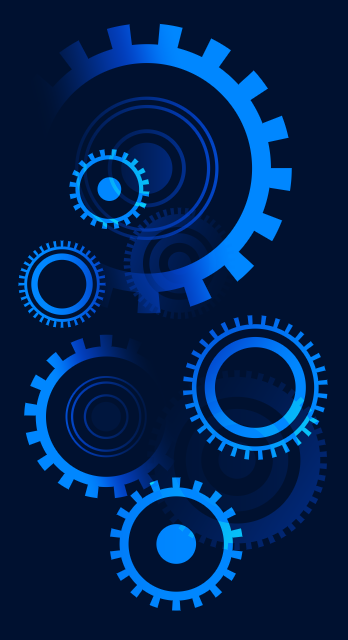
A WebGL 1 fragment shader for this background:

```glsl
precision highp float;
// Translucent blue gears overlapping on a midnight navy background.

uniform vec2 u_resolution;

const float TAU = 6.2831853;

// Soft-edged coverage: 1 where the signed distance is negative.
float cover(float dist) {
  return clamp(0.5 - dist * u_resolution.y, 0.0, 1.0);
}

float disc(vec2 q, float radius) {
  return cover(length(q) - radius);
}

float ring(vec2 q, float inner, float outer) {
  float r = length(q);
  return cover(max(inner - r, r - outer));
}

// Toothed ring; teeth flare outward, phase is in tooth pitches clockwise from the top.
float gear(vec2 q, float inner, float root, float tip, float teeth, float duty, float phase) {
  float r = length(q);
  float turn = atan(q.x, q.y) / TAU * teeth - phase;
  float side = (abs(fract(turn + 0.5) - 0.5) - 0.5 * duty) * TAU * r / teeth;
  float tooth = max(side, max(inner - r, r - tip));
  float body = max(inner - r, r - root);
  return cover(min(tooth, body));
}

// Lays blue light over a colour; bright shapes turn cyan where they cross lit ones.
vec3 paint(vec3 under, float mask, float glow) {
  vec3 ink = mix(vec3(0.01, 0.28, 0.86), vec3(0.0, 0.53, 1.0), smoothstep(0.6, 0.95, glow));
  float overlap = clamp(4.0 * (under.b - 0.21), 0.0, 1.0) * smoothstep(0.65, 0.9, glow);
  ink = mix(ink, vec3(0.04, 0.86, 0.96), overlap);
  return mix(under, ink, mask * smoothstep(0.1, 0.85, glow));
}

void main() {
  vec2 p = (gl_FragCoord.xy - vec2(0.5 * u_resolution.x, 0.0)) / u_resolution.y;
  p.x += 0.2715;
  vec3 color = vec3(0.0, 0.068, 0.19);
  vec2 q;
  float shape;

  // Large upper gear, fading out to the left, with its hub
  q = p - vec2(0.229, 0.737);
  shape = gear(q, 0.1645, 0.194, 0.2265, 17.0, 0.43, 0.46);
  color = paint(color, shape, 0.61 + dot(q, vec2(3.4, 0.85)));
  shape = max(ring(q, 0.107, 0.112), ring(q, 0.094, 0.099));
  color = paint(color, shape, 0.48 + 1.8 * q.x);
  color = paint(color, ring(q, 0.055, 0.061), 0.4 + 1.5 * q.x);
  color = paint(color, disc(q, 0.040), 0.36 + 2.0 * q.x);

  // Dim fine-toothed gear below it
  q = p - vec2(0.280, 0.5885);
  shape = gear(q, 0.057, 0.077, 0.087, 46.0, 0.45, 0.0);
  shape = max(shape, max(ring(q, 0.032, 0.047), disc(q, 0.018)));
  color = paint(color, shape, 0.29 + dot(q, vec2(-1.5, 0.6)));

  // Dim gear at the lower right
  q = p - vec2(0.370, 0.281);
  shape = gear(q, 0.099, 0.130, 0.1405, 46.0, 0.45, 0.0);
  color = paint(color, shape, 0.30 + dot(q, vec2(0.8, -0.5)));
  shape = max(ring(q, 0.056, 0.080), disc(q, 0.029));
  color = paint(color, shape, 0.24 + 0.5 * q.x);

  // Middle left gear, fading out to the right, with its hub
  q = p - vec2(0.1655, 0.349);
  shape = gear(q, 0.094, 0.110, 0.128, 17.0, 0.42, 0.0);
  color = paint(color, shape, 0.61 - dot(q, vec2(5.0, 1.6)));
  shape = max(ring(q, 0.0605, 0.0635), ring(q, 0.0515, 0.055));
  color = paint(color, shape, 0.48 - 3.5 * q.x);
  color = paint(color, ring(q, 0.0315, 0.035), 0.42 - 3.0 * q.x);
  color = paint(color, disc(q, 0.023), 0.23);

  // Small bright gear inside the large one
  q = p - vec2(0.1705, 0.7045);
  shape = gear(q, 0.0465, 0.053, 0.0625, 20.0, 0.40, 0.4);
  color = paint(color, max(shape, disc(q, 0.0185)), 0.95);

  // Small left gear with an inner ring
  q = p - vec2(0.0965, 0.556);
  shape = gear(q, 0.0545, 0.059, 0.068, 36.0, 0.36, 0.0);
  color = paint(color, max(shape, ring(q, 0.038, 0.048)), 0.86 - 3.0 * q.x);

  // Bright right gear with a wide inner ring
  q = p - vec2(0.3985, 0.3945);
  shape = gear(q, 0.092, 0.099, 0.113, 32.0, 0.33, 0.62);
  color = paint(color, shape, 0.88 + dot(q, vec2(0.8, -1.0)));
  color = paint(color, ring(q, 0.063, 0.079), 0.86 + dot(q, vec2(1.6, -1.2)));

  // Bright bottom gear with a solid hub
  q = p - vec2(0.275, 0.150);
  shape = gear(q, 0.0745, 0.0885, 0.104, 18.0, 0.36, 0.0);
  color = paint(color, max(shape, disc(q, 0.031)), 0.93 + 0.8 * q.x);

  gl_FragColor = vec4(color, 1.0);
}
```
